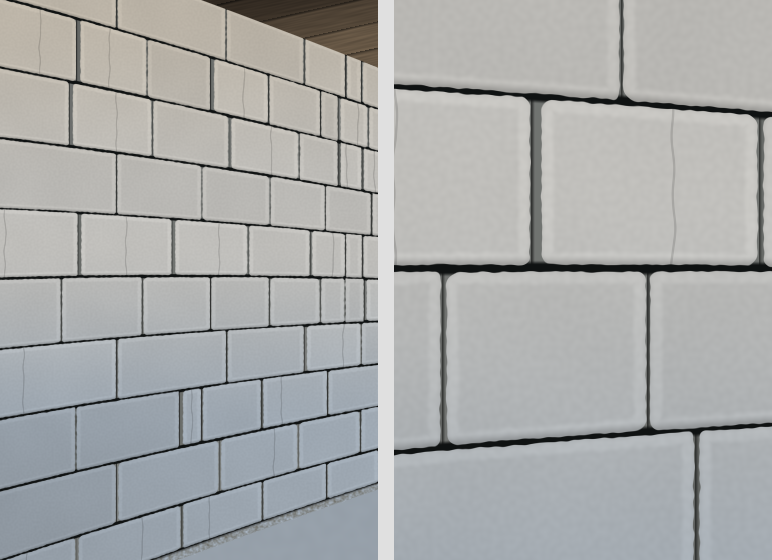
Left, the full canvas; right, a detail of the centre.
Write a Shadertoy shader that draws this texture.

```glsl
const vec3 BEIGE = vec3(0.73, 0.70, 0.65);
const vec3 WARM = vec3(0.74, 0.735, 0.72);
const vec3 COOL = vec3(0.62, 0.66, 0.70);
const vec3 END_GREY = vec3(0.48, 0.49, 0.48);
const vec3 SHADOW = vec3(0.32, 0.33, 0.32);
const vec3 BLACK = vec3(0.06, 0.07, 0.07);
const vec3 WOOD_DARK = vec3(0.18, 0.15, 0.12);
const vec3 WOOD_LIGHT = vec3(0.40, 0.34, 0.27);

const float EYE_LEVEL = 0.498;   // height of the level course line, from the top
const float EYE_ROW = 5.0;
const float ROW_HEIGHT = 0.1257; // course height at the left edge
const float SHRINK = 0.396;      // perspective loss of height at the right edge
const float BOW = 0.005;
const float FLOOR_ROW = 9.8;
const float CURB = 0.16;
const float NONE = 9.0;

// Per course: first joint, brick pitch, change of pitch, extra cut
const vec4 COURSE[10] = vec4[10](
    vec4(0.35, 0.45, -0.018, 1.431), vec4(0.22, 0.23, 0.0085, 1.384),
    vec4(0.197, 0.262, 0.0185, 1.384), vec4(0.35, 0.33, -0.004, NONE),
    vec4(0.224, 0.33, 0.0, 1.43), vec4(0.172, 0.267, 0.002, 1.427),
    vec4(0.35, 0.455, -0.02, NONE), vec4(0.217, 0.367, 0.0, 0.675),
    vec4(0.35, 0.405, -0.004, NONE), vec4(0.217, 0.377, -0.004, NONE));

float hash(vec2 p) {
    vec3 q = fract(p.xyx * vec3(0.1031, 0.1030, 0.0973));
    q += dot(q, q.yzx + 33.33);
    return fract((q.x + q.y) * q.z);
}

float cornerSlope(vec2 cell, vec2 offset) {
    float a = 6.2832 * hash(cell);
    return dot(vec2(cos(a), sin(a)), offset);
}

float gradientNoise(vec2 p) {
    vec2 i = floor(p), f = p - i, e = vec2(1.0, 0.0);
    vec2 w = f * f * f * (f * (f * 6.0 - 15.0) + 10.0);
    return mix(mix(cornerSlope(i, f), cornerSlope(i + e, f - e), w.x),
               mix(cornerSlope(i + e.yx, f - e.yx), cornerSlope(i + 1.0, f - 1.0), w.x), w.y);
}

float roundBox(vec2 p, vec2 halfSize, float radius) {
    vec2 q = abs(p) - halfSize + radius;
    return length(max(q, 0.0)) + min(max(q.x, q.y), 0.0) - radius;
}

// Wall distance to canvas x
float project(float s) { return s / (1.0 + SHRINK * s); }

vec3 ceilingColor(vec2 uv) {
    float q = (uv.y + 0.15 * uv.x) / 0.047;
    float plank = floor(q), t = fract(q);
    vec3 c = mix(WOOD_DARK, WOOD_LIGHT, smoothstep(1.5, 4.5, plank + 0.4 * t));
    c *= 0.55 + 0.45 * smoothstep(0.0, 0.12, t);
    return c * (1.0 + 0.2 * gradientNoise(vec2(uv.x * 9.0, q * 12.0)));
}

vec3 floorColor(vec2 p, float depth, float aa) {
    float grit = gradientNoise(p * 130.0) + 0.6 * gradientNoise(p * 260.0);
    vec3 curb = mix(END_GREY, COOL, 0.5 + grit) * (0.6 + 0.4 * smoothstep(0.0, 0.05, depth));
    vec3 ground = COOL * (0.95 + 0.02 * gradientNoise(p * 40.0));
    return mix(curb, ground, smoothstep(-aa, aa, depth - CURB - 0.03 * grit));
}

vec3 faceColor(vec2 uv, vec2 p, float seed) {
    vec3 c = mix(BEIGE, WARM, smoothstep(0.0, 0.38, uv.y));
    c = mix(c, COOL, smoothstep(0.42, 0.78, uv.y));
    c *= 1.0 - 0.09 * (1.0 - uv.x) * smoothstep(0.5, 1.0, uv.y);
    float grain = 0.025 * gradientNoise(p * 230.0) + 0.02 * gradientNoise(p * 14.0);
    return c * (1.0 + grain + 0.045 * (seed - 0.5));
}

vec3 wallColor(vec2 uv, vec2 p, float s, float rowPos, float height, float aspect, float aa) {
    int row = clamp(int(floor(rowPos)), 0, 9);
    vec4 course = COURSE[row];

    // Joints on both sides of this brick
    float left = -0.08, right = 1.75;
    for (int i = 0; i < 7; i++) {
        float n = float(i);
        float joint = i < 6 ? course.x + n * (course.y + n * course.z) : course.w;
        if (joint <= s) left = max(left, joint);
        else right = min(right, joint);
    }
    vec2 id = vec2(float(row) * 7.3 + 1.0, left * 91.0 + 20.0);
    float seed = hash(id), seed2 = hash(id + 17.0);

    // Brick outline with worn edges
    float depth = height / ROW_HEIGHT;
    float xl = project(left) * aspect, xr = project(right) * aspect;
    float y = (rowPos - float(row)) * height;
    float bottom = min(1.0, FLOOR_ROW - float(row)) * height;
    float gap = mix(0.0022, 0.0085, seed * seed) * depth;
    vec2 lo = vec2(xl + gap, mix(0.001, 0.003, seed2) * depth);
    vec2 hi = vec2(xr - 0.0007, bottom - mix(0.0012, 0.003, seed) * depth);
    float radius = mix(0.002, 0.010, seed2) * depth;
    float d = roundBox(vec2(p.x, y) - 0.5 * (lo + hi), 0.5 * (hi - lo), radius);
    d += 0.0011 * gradientNoise(p * 150.0) + 0.0006 * gradientNoise(p * 50.0);

    // Face, pale rim, shaded lower edge and hairline crack
    vec3 face = faceColor(uv, p, seed);
    face *= 1.0 + 0.05 * smoothstep(0.005, 0.001, abs(d + 0.004));
    face *= 1.0 - 0.16 * smoothstep(0.006, 0.0, hi.y - y);
    float crackX = mix(xl, xr, 0.25 + 0.5 * seed2) + 0.004 * gradientNoise(vec2(y * 35.0, seed * 50.0));
    face *= 1.0 - 0.13 * step(0.68, seed) * smoothstep(0.0006 + aa, 0.0003, abs(p.x - crackX));

    // Grey brick ends in upright joints, black in level ones
    vec3 gapColor = mix(SHADOW * 0.6, mix(SHADOW, END_GREY, seed2), smoothstep(0.0, 0.0025, p.x - xl));
    float level = min(y, bottom - y);
    gapColor = mix(BLACK, gapColor, smoothstep(0.002, 0.005, level));
    return mix(gapColor, face, smoothstep(aa, -aa, d));
}

void mainImage(out vec4 fragColor, in vec2 fragCoord) {
    vec2 uv = fragCoord / iResolution.xy;
    uv.y = 1.0 - uv.y;
    float aspect = iResolution.x / iResolution.y;
    float aa = 0.8 / iResolution.y;
    vec2 p = uv * vec2(aspect, 1.0);

    // Wall in perspective
    float height = ROW_HEIGHT * (1.0 - SHRINK * uv.x);
    float s = uv.x / (1.0 - SHRINK * uv.x);
    float rowPos = EYE_ROW + (uv.y - EYE_LEVEL + BOW * 4.0 * uv.x * (1.0 - uv.x)) / height;
    float rowAa = aa / height;

    vec3 color = wallColor(uv, p, s, rowPos, height, aspect, aa);
    color = mix(ceilingColor(uv), color, smoothstep(-rowAa, rowAa, rowPos - 0.03));
    color = mix(color, floorColor(p, rowPos - FLOOR_ROW, rowAa),
                smoothstep(-rowAa, rowAa, rowPos - FLOOR_ROW));
    fragColor = vec4(color, 1.0);
}
```
